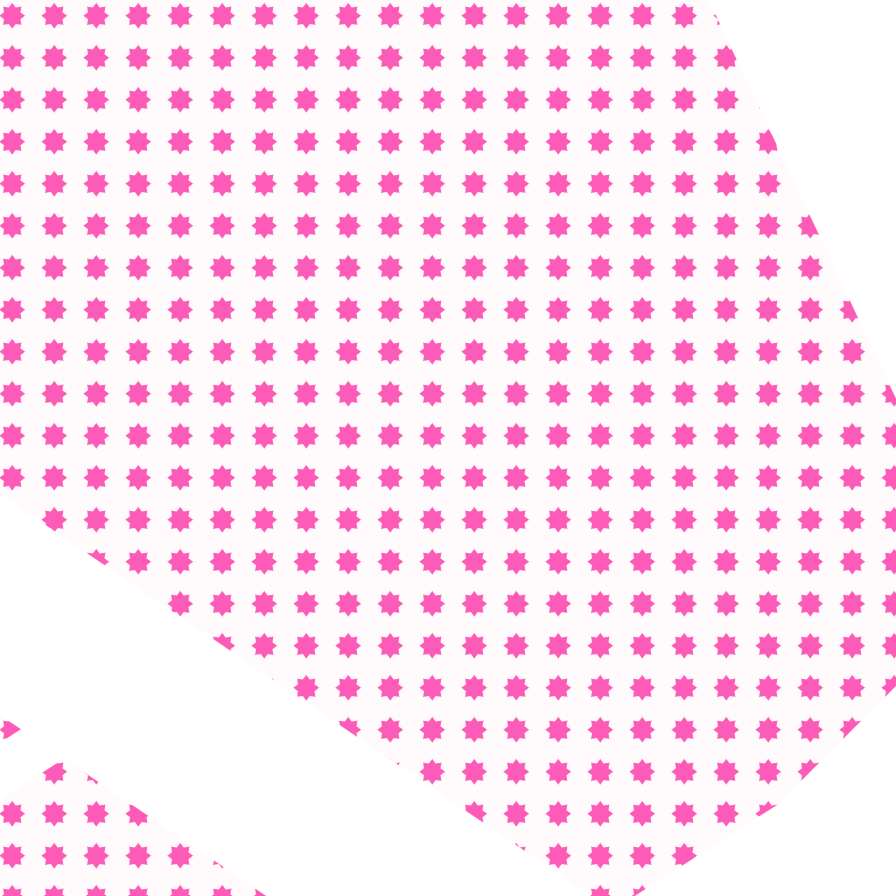
A WebGL 2 fragment shader for this pattern:

```glsl
#version 300 es
precision highp float;
// Pink eight-pointed stars on a square grid, clipped to slanted pale panels on white.

uniform vec2 u_resolution;
out vec4 fragColor;

const float PI = 3.14159265;
const vec3 WHITE = vec3(1.0);
const vec3 BLUSH = vec3(1.0, 0.98, 0.99);
const vec3 PINK = vec3(0.99, 0.36, 0.72);

const float SPACING = 3.0 / 64.0;
const vec2 FIRST_STAR = vec2(7.0, 23.0) / 512.0;
const float TIP_RADIUS = 0.0143;
const float VALLEY_RADIUS = 0.0100;

// Signed distance to the line y = height + slope * x, positive above it
float above(vec2 p, float height, float slope) {
    return (p.y - height - slope * p.x) / sqrt(1.0 + slope * slope);
}

// Signed distance to a star with a tip on the x axis, negative inside
float starDistance(vec2 p, float points, float tipRadius, float valleyRadius) {
    float halfSector = PI / points;
    float angle = atan(p.y, p.x + 1e-7);
    angle = abs(mod(angle + halfSector, 2.0 * halfSector) - halfSector);
    vec2 folded = length(p) * vec2(cos(angle), sin(angle));
    vec2 tip = vec2(tipRadius, 0.0);
    vec2 side = valleyRadius * vec2(cos(halfSector), sin(halfSector)) - tip;
    return dot(folded - tip, normalize(vec2(side.y, -side.x)));
}

// Position relative to the nearest grid centre
vec2 gridCell(vec2 p, vec2 origin, float spacing) {
    return (fract((p - origin) / spacing + 0.5) - 0.5) * spacing;
}

// Large panel, positive inside
float mainPanel(vec2 p) {
    float right = -above(p, 2.683, -2.128);
    float lowerLeft = above(p, 0.4486, -0.68);
    float lowerRight = min(above(p, -0.4534, 0.64), above(p, -0.7656, 1.0));
    return min(right, min(lowerLeft, lowerRight));
}

// Lower-left panel split by a rising band, positive inside
float cornerPanel(vec2 p) {
    float top = -above(p, 0.202, -0.68);
    float outsideBand = max(above(p, 0.171, 0.65), -above(p, 0.107, 0.65));
    return min(top, outsideBand);
}

// Antialiased coverage, full where the distance is positive
float coverage(float distanceInside, float pixel) {
    return smoothstep(-0.7 * pixel, 0.7 * pixel, distanceInside);
}

void main() {
    float pixel = 1.0 / min(u_resolution.x, u_resolution.y);
    vec2 p = gl_FragCoord.xy / u_resolution;

    // Panels and stars
    float panel = coverage(max(mainPanel(p), cornerPanel(p)), pixel);
    vec2 cell = gridCell(p, FIRST_STAR, SPACING);
    float star = coverage(-starDistance(cell, 8.0, TIP_RADIUS, VALLEY_RADIUS), pixel);

    vec3 color = mix(WHITE, mix(BLUSH, PINK, star), panel);
    fragColor = vec4(color, 1.0);
}
```
